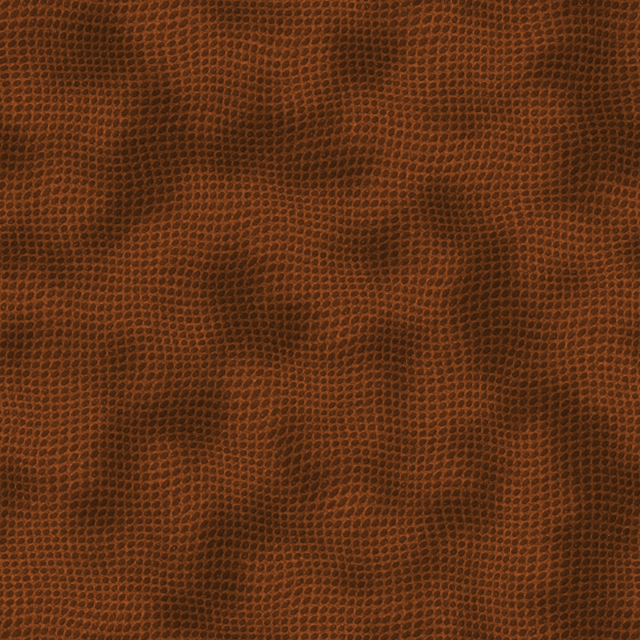
Write a Shadertoy shader that draws this texture.

```glsl
#define REPEATS 72.0
#define WARP 0.020
#define WARP_SCALE 8.0
#define MOTTLE_SCALE 7.0
#define GRAIN_SCALE 230.0
#define GRAIN 0.40
#define DOT_RADII vec2(0.46, 0.33)
#define DOT_TILT 0.70
#define DOT_SHADE 0.69
#define EMBOSS 0.27
#define DARK_LEATHER vec3(0.362, 0.187, 0.077)
#define LIGHT_LEATHER vec3(0.500, 0.253, 0.109)

// Integer hash giving two values in 0..1
vec2 hash2(vec2 cell) {
    uvec2 k = uvec2(ivec2(cell) + 4096);
    uint h = k.x * 1597u + k.y * 51749u;
    h = (h ^ (h >> 15)) * 739391u;
    h = (h ^ (h >> 13)) * 915311u;
    h ^= h >> 16;
    return vec2(h & 65535u, h >> 16) / 65535.0;
}

// Gradient at a lattice corner, wrapped to the period
float corner(vec2 cell, vec2 offset, vec2 f, float period, float seed) {
    float angle = 6.28318 * hash2(mod(cell + offset, period) + seed).x;
    return dot(vec2(cos(angle), sin(angle)), f - offset);
}

// Tileable gradient noise, about -0.7..0.7
float gradientNoise(vec2 uv, float period, float seed) {
    vec2 p = uv * period;
    vec2 cell = floor(p), f = p - cell;
    vec2 w = f * f * f * (f * (f * 6.0 - 15.0) + 10.0);
    float bottom = mix(corner(cell, vec2(0, 0), f, period, seed),
                       corner(cell, vec2(1, 0), f, period, seed), w.x);
    float top = mix(corner(cell, vec2(0, 1), f, period, seed),
                    corner(cell, vec2(1, 1), f, period, seed), w.x);
    return mix(bottom, top, w.y);
}

void mainImage(out vec4 fragColor, in vec2 fragCoord) {
    vec2 uv = fragCoord / iResolution.xy;

    // Grid pulled along the diagonal, with a little independent sway
    float pull = gradientNoise(uv, WARP_SCALE, 11.0);
    float sway = gradientNoise(uv, WARP_SCALE, 307.0);
    vec2 grid = (uv + WARP * (pull + vec2(0.3, -0.3) * sway)) * REPEATS;
    vec2 id = mod(floor(grid), REPEATS);
    vec2 local = fract(grid) - 0.5;
    vec2 random = hash2(id + 700.0);

    // Tilted oval pebble
    float c = cos(DOT_TILT), s = sin(DOT_TILT);
    vec2 turned = vec2(c * local.x + s * local.y, c * local.y - s * local.x);
    float radius = length(turned / (DOT_RADII * (0.96 + 0.08 * random.x)));
    float soft = 0.04 + 0.9 * REPEATS / iResolution.y;
    float pebble = 1.0 - smoothstep(1.0 - soft, 1.0 + soft, radius);

    // Soft dark blotches
    float blotch = gradientNoise(uv, MOTTLE_SCALE, 101.0)
                 + 0.45 * gradientNoise(uv, MOTTLE_SCALE * 2.0, 211.0);
    vec3 color = mix(DARK_LEATHER, LIGHT_LEATHER, smoothstep(-0.44, 0.28, blotch));
    color *= mix(1.0, DOT_SHADE + 0.06 * (random.y - 0.5), pebble);

    // Rim lit from the upper left
    float rim = exp(-14.0 * (radius - 0.95) * (radius - 0.95));
    float facing = dot(local, vec2(-0.7, 0.7)) / (length(local) + 0.05);
    color *= 1.0 + EMBOSS * rim * facing;

    // Fine grain, weaker on the pebbles
    float grain = gradientNoise(uv, GRAIN_SCALE, 401.0)
                + 0.4 * gradientNoise(uv, GRAIN_SCALE * 0.5, 503.0);
    color *= 1.0 + GRAIN * grain * mix(1.0, 0.6, pebble);

    // Sparse pale scuffs
    vec2 scuffCenter = (random - 0.5) * 0.6;
    float scuff = 1.0 - smoothstep(0.03, 0.15, length(local - scuffCenter));
    color += 0.10 * scuff * step(0.95, hash2(id + 1900.0).x);

    fragColor = vec4(color, 1.0);
}
```
